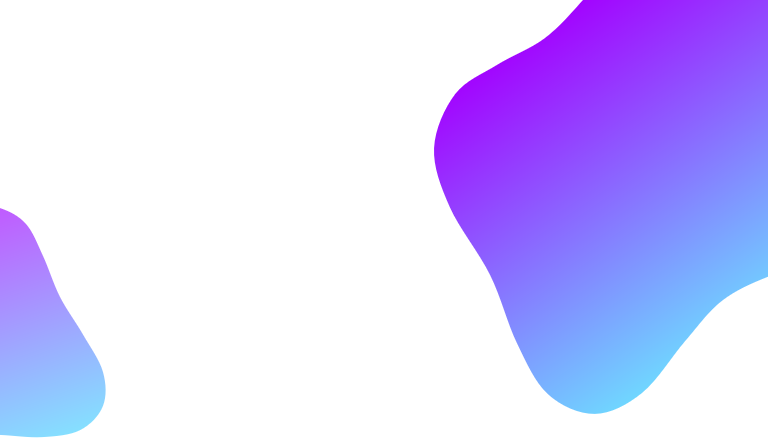
Reproduce this background procedurally as a Shadertoy shader.

```glsl
#define KNOTS 17
#define STEPS 8
#define PAPER vec3(1.0)
#define VIOLET vec3(0.64, 0.0, 1.0)
#define SKY vec3(0.436, 0.85, 1.0)
#define PALE_VIOLET vec3(0.76, 0.34, 1.0)
#define PALE_SKY vec3(0.52, 0.88, 1.0)
// Gradient position = x * X + y * Y + Z, in units of canvas height
#define LARGE_RAMP vec3(0.67, -0.98, 0.105)
#define SMALL_RAMP vec3(0.60, -1.68, 0.912)

// Outline knots, in units of canvas height
const vec2 largeBlob[KNOTS] = vec2[KNOTS](
    vec2(1.393, 1.078), vec2(1.331, 1.000), vec2(1.244, 0.913),
    vec2(1.135, 0.852), vec2(1.039, 0.785), vec2(0.991, 0.662),
    vec2(1.027, 0.527), vec2(1.119, 0.372), vec2(1.180, 0.217),
    vec2(1.251, 0.100), vec2(1.358, 0.055), vec2(1.466, 0.103),
    vec2(1.564, 0.221), vec2(1.648, 0.313), vec2(1.753, 0.368),
    vec2(1.872, 0.402), vec2(1.895, 1.137));

const vec2 smallBlob[KNOTS] = vec2[KNOTS](
    vec2(0.000, 0.525), vec2(0.059, 0.489), vec2(0.098, 0.416),
    vec2(0.137, 0.322), vec2(0.189, 0.237), vec2(0.235, 0.151),
    vec2(0.235, 0.073), vec2(0.183, 0.018), vec2(0.096, 0.002),
    vec2(0.000, 0.007), vec2(-0.091, 0.009), vec2(-0.171, 0.064),
    vec2(-0.194, 0.178), vec2(-0.194, 0.292), vec2(-0.194, 0.406),
    vec2(-0.160, 0.498), vec2(-0.080, 0.537));

// Smooth curve from b to c, with neighbours a and d
vec2 catmullRom(vec2 a, vec2 b, vec2 c, vec2 d, float t) {
    return b + 0.5 * t * (c - a + t * (2.0 * a - 5.0 * b + 4.0 * c - d
             + t * (3.0 * (b - c) + d - a)));
}

// Signed distance to a closed spline, negative inside
float blobDistance(vec2 p, vec2 knots[KNOTS]) {
    float nearest = 1e9;
    float side = 1.0;
    vec2 start = knots[0];
    for (int i = 0; i < KNOTS; i++) {
        vec2 a = knots[(i + KNOTS - 1) % KNOTS];
        vec2 b = knots[i];
        vec2 c = knots[(i + 1) % KNOTS];
        vec2 d = knots[(i + 2) % KNOTS];
        for (int j = 1; j <= STEPS; j++) {
            vec2 end = j == STEPS ? c : catmullRom(a, b, c, d, float(j) / float(STEPS));
            vec2 edge = end - start;
            vec2 offset = p - start;
            vec2 gap = offset - edge * clamp(dot(offset, edge) / dot(edge, edge), 0.0, 1.0);
            nearest = min(nearest, dot(gap, gap));

            // Each crossing of a ray to the right flips the side
            if ((start.y > p.y) != (end.y > p.y) &&
                offset.x < edge.x * offset.y / edge.y) side = -side;
            start = end;
        }
    }
    return side * sqrt(nearest);
}

float coverage(float dist) {
    return clamp(0.5 - dist * iResolution.y, 0.0, 1.0);
}

vec3 gradient(vec2 p, vec3 ramp, vec3 from, vec3 to) {
    return mix(from, to, clamp(dot(vec3(p, 1.0), ramp), 0.0, 1.0));
}

void mainImage(out vec4 fragColor, in vec2 fragCoord) {
    vec2 p = fragCoord / iResolution.y;
    vec3 color = PAPER;

    // Blob at the upper right
    vec3 largeColor = gradient(p, LARGE_RAMP, VIOLET, SKY);
    color = mix(color, largeColor, coverage(blobDistance(p, largeBlob)));

    // Paler blob at the lower left
    vec3 smallColor = gradient(p, SMALL_RAMP, PALE_VIOLET, PALE_SKY);
    color = mix(color, smallColor, coverage(blobDistance(p, smallBlob)));

    fragColor = vec4(color, 1.0);
}
```
